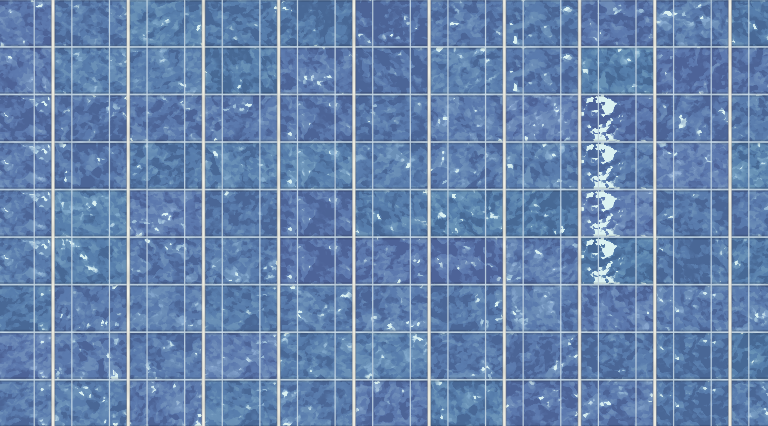
Write a Shadertoy shader that draws this texture.

```glsl
// Wall of blue polycrystalline solar cells with pale seams and twin busbars.

#define CELLS vec2(10.21, 8.96)       // cells across and down
#define ORIGIN vec2(0.705, 0.973)     // first seam crossing, in cells
#define SEAM_HALF 0.026               // half widths, in cell heights
#define ROW_HALF 0.017
#define BUSBAR_HALF 0.013
#define COARSE_SCALE 5.0              // shards per cell height
#define FINE_SCALE 11.0
#define STACK_ROWS 4.0                // cells sliced from one block
#define BRIGHT_STACK vec2(7.0, 1.0)   // column and block that glare

const vec3 DEEP  = vec3(0.29, 0.40, 0.59);
const vec3 BLUE  = vec3(0.35, 0.485, 0.68);
const vec3 STEEL = vec3(0.42, 0.56, 0.72);
const vec3 SKY   = vec3(0.52, 0.66, 0.81);
const vec3 PALE  = vec3(0.65, 0.78, 0.87);
const vec3 GLARE = vec3(0.86, 0.95, 0.95);
const vec3 METAL = vec3(0.77, 0.84, 0.89);
const vec3 CREAM = vec3(0.91, 0.91, 0.87);
const vec3 TAN   = vec3(0.72, 0.70, 0.68);

vec2 hash2(vec2 p) {
    vec3 q = fract(p.xyx * vec3(0.1031, 0.1030, 0.0973));
    q += dot(q, q.yzx + 33.33);
    return fract((q.xx + q.yz) * q.zy);
}

float cornerSlope(vec2 corner, vec2 offset) {
    float a = 6.2832 * hash2(corner).x;
    return dot(vec2(cos(a), sin(a)), offset);
}

// Gradient noise, about -0.7 to 0.7
float noise(vec2 p) {
    vec2 i = floor(p), f = p - i;
    vec2 u = f * f * f * (f * (f * 6.0 - 15.0) + 10.0);
    vec2 e = vec2(1.0, 0.0);
    return mix(mix(cornerSlope(i, f), cornerSlope(i + e.xy, f - e.xy), u.x),
               mix(cornerSlope(i + e.yx, f - e.yx), cornerSlope(i + e.xx, f - e.xx), u.x), u.y);
}

// Smoothed Voronoi of long slivers; returns a random tone per sliver
float shards(vec2 p, float grainAngle, float pixel) {
    p += 0.35 * vec2(noise(p * 1.7), noise(p * 1.7 + 31.0));
    vec2 i = floor(p), f = p - i;
    float sharpness = min(2.4 / pixel, 40.0), total = 1e-30, tone = 0.0;
    for (int y = -2; y <= 2; y++)
    for (int x = -2; x <= 2; x++) {
        vec2 site = vec2(x, y), rnd = hash2(i + site), kind = hash2(i + site + 57.0);
        float a = grainAngle + 2.2 * (kind.x - 0.5);
        vec2 r = mat2(cos(a), -sin(a), sin(a), cos(a)) * (site + rnd - f);
        float w = exp(-sharpness * length(r * vec2(0.65, 1.5)));
        total += w;
        tone += w * kind.y;
    }
    return tone / total;
}

float stroke(float dist, float halfWidth, float pixel) {
    return clamp((halfWidth - dist) / pixel + 0.5, 0.0, 1.0);
}

vec3 siliconRamp(float t) {
    vec3 c = mix(DEEP, BLUE, smoothstep(0.30, 0.50, t));
    c = mix(c, STEEL, smoothstep(0.52, 0.72, t));
    return mix(c, SKY, smoothstep(0.74, 0.90, t));
}

void mainImage(out vec4 fragColor, in vec2 fragCoord) {
    vec2 cellPixels = iResolution.xy / CELLS;
    float aspect = cellPixels.x / cellPixels.y, pixel = 1.0 / cellPixels.y;
    vec2 grid = fragCoord / cellPixels - ORIGIN;
    vec2 id = floor(grid), f = grid - id;
    vec2 p = f * vec2(aspect, 1.0);

    // Some vertical neighbours share one crystal pattern
    vec2 stack = vec2(id.x, floor((id.y + 2.0) / STACK_ROWS));
    bool bright = stack == BRIGHT_STACK;
    bool shared = bright || hash2(stack + 80.0).x > 0.75;
    vec2 seed = hash2((shared ? stack + 140.0 : id) + 20.0);
    vec2 wafer = hash2(id + 60.0);
    vec2 q = p + floor(seed * 40.0) * 3.0 + 5.0;

    // Crystal tones
    float angle = 1.6 * (seed.x - 0.5);
    float coarse = shards(q * COARSE_SCALE, angle, pixel * COARSE_SCALE);
    float fine = shards(q * FINE_SCALE + 70.0, angle, pixel * FINE_SCALE);
    float cloud = noise(q * 2.3) + 0.5 * noise(q * 5.1 + 9.0);
    float tone = 0.5 + 0.42 * (coarse - 0.5) + 0.34 * (fine - 0.5)
               + 0.20 * cloud + 0.20 * (wafer.x - 0.5);
    vec3 col = siliconRamp(tone);
    col += (wafer.y - 0.5) * vec3(0.025, -0.025, 0.01);

    // Clustered reflections from slivers facing the light
    float cluster = smoothstep(0.0, 0.55, noise(q * 2.0 + 17.0) + 0.12 * (wafer.x - 0.5));
    float limit = mix(0.97, 0.68, cluster);
    float glint = smoothstep(limit, limit + 0.12, 0.75 * fine + 0.25 * coarse);
    col = mix(col, mix(SKY, PALE, cluster), 0.85 * glint);
    float glareZone = bright ? exp(-pow((f.x - 0.27) / 0.25, 2.0)) : 0.12 * cluster;
    float glare = smoothstep(0.87, 0.97, 0.6 * fine + 0.4 * coarse + 0.40 * glareZone + 0.12 * cloud);
    col = mix(col, GLARE, glare);

    // Seams and busbars, with dark cell borders and uneven tarnish
    vec2 edge = (0.5 - abs(f - 0.5)) * vec2(aspect, 1.0);
    float busbar = abs(abs(f.x - 0.5) - 0.25) * aspect;
    float wear = noise(grid * vec2(7.0, 3.0) + 40.0);
    col *= 1.0 - 0.14 * stroke(min(edge.x, edge.y), 0.05, pixel);
    col = mix(col, METAL + 0.08 * wear, 0.92 * stroke(busbar, BUSBAR_HALF, pixel));
    col = mix(col, METAL + 0.10 * wear, 0.92 * stroke(edge.y, ROW_HALF, pixel));
    col = mix(col, TAN, 0.65 * stroke(edge.x, SEAM_HALF * 1.5, pixel));
    col = mix(col, CREAM + 0.10 * wear, stroke(edge.x, SEAM_HALF, pixel));

    fragColor = vec4(clamp(col, 0.0, 1.0), 1.0);
}
```
